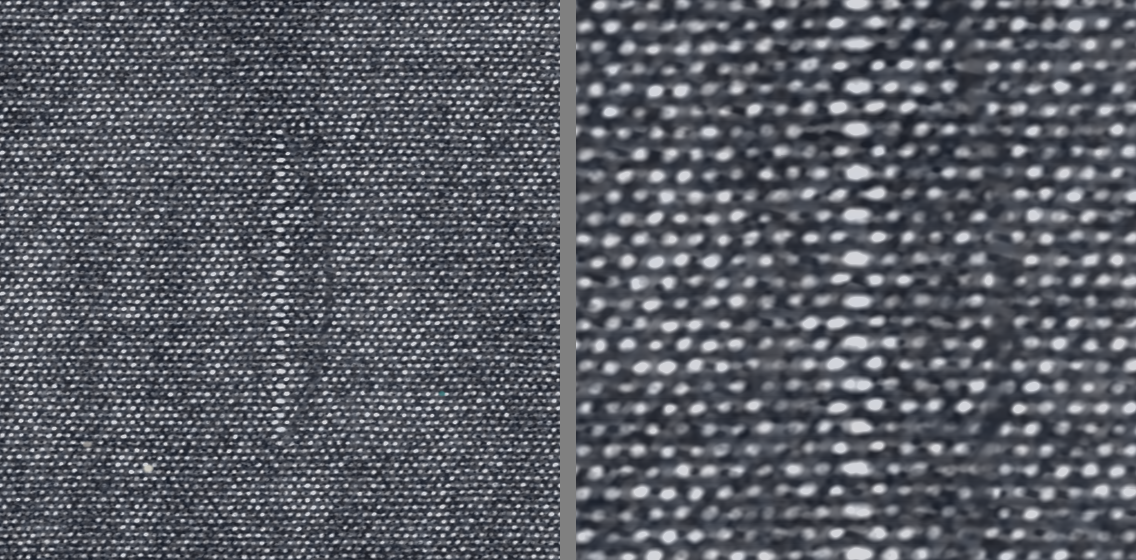
Left, the full canvas; right, a detail of the centre.
A WebGL 2 fragment shader for this texture:

```glsl
#version 300 es
precision highp float;
// Close plain-weave cloth in slate blue with pale weft dots, staggered row by row.
// Hashes vary each dot, noise streaks the yarns, and a central column of wide
// stitches with a dark bowed crease beside it forms a narrow dart.

uniform vec2 u_resolution;
out vec4 fragColor;

float hash(vec2 p) {
    vec3 q = fract(p.xyx * vec3(0.1031, 0.1030, 0.0973));
    q += dot(q, q.yzx + 33.33);
    return fract((q.x + q.y) * q.z);
}

float noise(vec2 p) {
    vec2 i = floor(p), f = fract(p);
    f = f * f * (3.0 - 2.0 * f);
    return mix(mix(hash(i), hash(i + vec2(1, 0)), f.x),
               mix(hash(i + vec2(0, 1)), hash(i + vec2(1, 1)), f.x), f.y);
}

// Soft round fleck of stray fibre
float fleck(vec2 p, vec2 centre, float radius) {
    vec2 d = (p - centre) / vec2(radius * 1.3, radius);
    return smoothstep(1.0, 0.3, length(d) + 0.4 * (noise(p * 180.0) - 0.5));
}

void main() {
    vec2 uv = gl_FragCoord.xy / u_resolution;

    // Slight wander of the yarns
    vec2 p = uv + 0.004 * (vec2(noise(uv * 9.0), noise(uv * 8.0 + 40.0)) - 0.5);

    // Extent of the dart, and columns pushed apart along its stitches
    float along = (uv.y - 0.487) / 0.285;
    float dart = smoothstep(1.02, 0.98, abs(along));
    float across = mix(p.x, uv.x, dart) - 0.501;
    across -= dart * 0.0045 * across / sqrt(across * across + 0.0001);

    // Staggered grid: 60 dots across, 79 rows down
    vec2 grid = vec2(across * 60.0, p.y * 79.0);
    float row = floor(grid.y);
    float odd = mod(row, 2.0);
    grid.x += 0.5 * odd;
    vec2 cell = vec2(floor(grid.x + 0.5), row);
    vec2 local = vec2(grid.x - cell.x, grid.y - row - 0.5);
    float stitch = dart * (1.0 - odd) * step(abs(cell.x), 0.5);
    float flank = dart * odd * step(abs(cell.x - 0.5), 0.6);

    // Uneven yarn: columns, rows and broad patches
    float column = 2.0 * cell.x - odd;
    float streak = 0.5 * hash(vec2(column, 7.0 + floor(p.y * 5.0 + hash(vec2(column, 2.0)))))
                 + 0.5 * noise(vec2(p.x * 24.0, p.y * 2.5));
    float patchy = 0.6 * noise(uv * 4.0 + 11.0) + 0.5 * noise(vec2(uv.x * 4.0, row * 0.5))
                 + 0.5 * noise(vec2(uv.x * 13.0, uv.y * 2.0 + 60.0)) - 0.8;

    // Pale dot, slightly tilted, with its own size and brightness
    float pick = hash(cell + 80.0);
    vec2 jitter = vec2(hash(cell + 160.0), hash(cell + 240.0)) - 0.5;
    vec2 d = local - 0.14 * jitter * (1.0 - stitch);
    d.y -= 0.2 * d.x * (1.0 - stitch);
    vec2 size = vec2(0.41, 0.43) * (0.82 + 0.3 * pick);
    size = mix(size, vec2(0.49, 0.53), stitch);
    float spot = smoothstep(1.0, 0.15, length(d / size));
    float peak = 0.2 + 0.4 * pick + 0.42 * streak + 0.3 * patchy;
    peak += 0.25 * smoothstep(0.93, 0.99, hash(cell + 320.0));
    peak = mix(peak, 1.1, max(stitch, 0.75 * flank));

    // Dark valleys between rows, slanted fibres on the yarns
    float ridge = 0.5 + 0.5 * cos(6.2832 * local.y);
    float fibre = noise(vec2(uv.x * 150.0 - uv.y * 110.0, uv.y * 230.0 + uv.x * 60.0));
    fibre = smoothstep(0.1, 0.9, fibre);
    float grain = noise(uv * 250.0 + 90.0);
    float tone = 0.02 + 0.39 * fibre * (0.38 + 0.62 * ridge) + 0.14 * (grain - 0.45);
    tone += 0.13 * patchy;

    // Bowed crease hides the dots, with a faint line above and below the dart
    float bow = 0.505 + 0.083 * (1.0 - along * along);
    float crease = dart * smoothstep(0.010, 0.003, abs(uv.x - bow + 0.006 * (noise(uv * 40.0) - 0.5)));
    float tail = (1.0 - dart) * smoothstep(0.006, 0.002, abs(uv.x - 0.501))
               * smoothstep(1.8, 1.0, abs(along));
    float hidden = max(0.8 * crease, 0.4 * tail);
    tone = mix(tone, 0.04 + 0.22 * fibre, 0.7 * crease);
    tone += spot * peak * (1.0 - hidden) * (0.8 + 0.4 * grain);

    // Slate to pale grey, bluer in the shadows and mid tones
    vec3 slate = vec3(0.140, 0.152, 0.185);
    vec3 pale = vec3(0.83, 0.835, 0.855);
    vec3 colour = mix(slate, pale, clamp(tone, -0.04, 1.0));
    colour += vec3(-0.014, 0.0, 0.016) * (noise(uv * 90.0 + 5.0) - 0.3);

    // Stray slubs and one teal speck
    colour = mix(colour, vec3(0.86, 0.85, 0.81), 0.9 * fleck(uv, vec2(0.264, 0.163), 0.010));
    colour = mix(colour, vec3(0.70, 0.68, 0.66), 0.7 * fleck(uv, vec2(0.156, 0.206), 0.008));
    colour = mix(colour, vec3(0.22, 0.55, 0.56), 0.6 * fleck(uv, vec2(0.790, 0.297), 0.006));

    fragColor = vec4(colour, 1.0);
}
```
